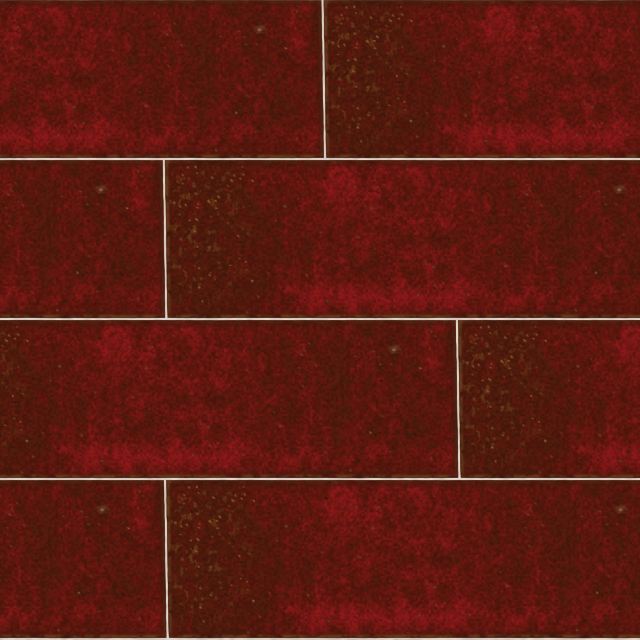
Reproduce this texture procedurally as a WebGL 2 fragment shader.

```glsl
#version 300 es
precision highp float;
// Glazed oxblood brick tiles in four staggered courses with thin pale joints.
// Every tile shares one glaze, built from layered value noise in tile space:
// a brown, ochre-flecked left end, a red body and a bright lower band.
uniform vec2 u_resolution;
out vec4 fragColor;

const vec2 TILE = vec2(0.81, 0.25);

float hash(vec2 cell) {
  vec3 p = fract(cell.xyx * 0.1031);
  p += dot(p, p.yzx + 33.33);
  return fract((p.x + p.y) * p.z);
}

float noise(vec2 p) {
  vec2 i = floor(p), f = fract(p);
  f = f * f * (3.0 - 2.0 * f);
  return mix(mix(hash(i), hash(i + vec2(1, 0)), f.x),
             mix(hash(i + vec2(0, 1)), hash(i + vec2(1, 1)), f.x), f.y);
}

float fbm(vec2 p) {
  float sum = 0.0, amp = 0.53;
  for (int i = 0; i < 4; i++) {
    sum += amp * noise(p);
    p = mat2(1.6, 1.2, -1.2, 1.6) * p + 7.3;
    amp *= 0.5;
  }
  return sum;
}

float bump(float x, float centre, float width) {
  float t = (x - centre) / width;
  return exp(-t * t);
}

// Soft flecks, one per grid cell, kept only in a given share of the cells
float flecks(vec2 p, float scale, float share, float aa) {
  p = mat2(0.8, 0.6, -0.6, 0.8) * p * scale;
  vec2 cell = floor(p), f = fract(p);
  vec2 centre = 0.3 + 0.4 * vec2(hash(cell + 11.0), hash(cell + 37.0));
  float radius = mix(0.06, 0.22, hash(cell + 71.0));
  float soft = 0.08 + aa * scale;
  float dist = length((f - centre) * vec2(0.8, 1.2)) + 0.2 * (noise(p * 4.0) - 0.5);
  return step(hash(cell + 5.0), share) * (1.0 - smoothstep(radius - soft, radius + soft, dist));
}

vec3 glaze(vec2 q, float aa) {
  vec2 t = q / TILE;
  float blotch = fbm(q * vec2(58.0, 40.0) + 3.0);
  float grain = fbm(q * 210.0 + 20.0);
  float streak = noise(q * vec2(55.0, 16.0) + 9.0);

  // Where the red shows through
  float body = smoothstep(0.07, 0.35, t.x) * (1.0 - 0.5 * smoothstep(0.5, 0.85, t.x));
  float lower = bump(t.y, 0.14, 0.085) * smoothstep(0.14, 0.34, t.x) * (1.0 - 0.6 * smoothstep(0.4, 0.85, t.x));
  float upper = bump(t.y, 0.84, 0.14) * bump(t.x, 0.31, 0.16);
  float heat = 0.45 * body + 0.4 * lower + 0.2 * upper + 0.2 * bump(t.x, 0.96, 0.03)
             + 0.8 * (blotch - 0.5) + 0.85 * (grain - 0.5) + 0.2 * (streak - 0.5);
  vec3 col = mix(vec3(0.295, 0.10, 0.045), vec3(0.35, 0.085, 0.05), smoothstep(-0.05, 0.36, heat));
  col = mix(col, vec3(0.51, 0.09, 0.09), smoothstep(0.26, 1.0, heat));
  col *= 0.86 + 0.28 * noise(q * 300.0 + 80.0);

  // Worn ochre flakes at the left end
  float worn = (1.0 - smoothstep(0.08, 0.2, t.x)) * smoothstep(0.02, 0.25, t.y);
  float flake = smoothstep(0.56, 0.78, fbm(q * vec2(130.0, 110.0) + 40.0));
  col = mix(col, vec3(0.44, 0.26, 0.11), 0.6 * worn * flake);
  col = mix(col, vec3(0.60, 0.41, 0.20), 0.7 * flecks(q, 120.0, 0.12 * worn, aa));

  // Scattered dark pits and pale specks
  col = mix(col, vec3(0.18, 0.08, 0.045), 0.6 * flecks(q + 0.3, 105.0, 0.06, aa));
  col = mix(col, vec3(0.45, 0.28, 0.15), 0.65 * flecks(q + 0.7, 100.0, 0.03, aa));

  // Single chipped blister near the upper right
  vec2 b = (q - vec2(0.712, 0.203)) * vec2(0.8, 1.0);
  float r = length(b) + 0.005 * (noise(q * 320.0) - 0.5);
  col = mix(col, vec3(0.42, 0.24, 0.15), 0.75 * (1.0 - smoothstep(0.003, 0.009, r)));
  return mix(col, vec3(0.66, 0.46, 0.35), 0.6 * (1.0 - smoothstep(0.001, 0.003, length(b + 0.001))));
}

void main() {
  vec2 uv = gl_FragCoord.xy / u_resolution;
  float aa = 0.7 / min(u_resolution.x, u_resolution.y);

  // Courses, each with its own joint position and a slight lean
  float y = uv.y - 0.0015;
  float row = floor(y / TILE.y);
  float joint[4] = float[4](0.260, 0.716, 0.258, 0.506);
  float v = y - row * TILE.y;
  float lean = 0.004 * (0.5 - v / TILE.y);
  vec2 q = vec2(mod(uv.x - joint[(int(row) + 4) % 4] - lean, TILE.x), v);

  // Distance to the nearest joint, with slightly uneven tile edges
  float side = min(q.x, TILE.x - q.x);
  float level = min(q.y, TILE.y - q.y);
  float wobble = 0.0005 * (noise(q * 30.0) - 0.5) + 0.0004 * (noise(q * 120.0) - 0.5);
  float d = min(side, level) + wobble;
  vec3 col = glaze(q, aa);

  // Darkened margin and broken ochre rim, strongest at the bottom and left
  col = mix(col, vec3(0.23, 0.085, 0.04), 0.65 * (1.0 - smoothstep(0.004, 0.014, d)));
  float rimSide = max(1.0 - smoothstep(0.006, 0.012, q.x), 1.0 - smoothstep(0.008, 0.014, q.y));
  float rim = bump(d, 0.0045, 0.003) * smoothstep(0.2, 0.65, fbm(q * 75.0 + 60.0));
  col = mix(col, vec3(0.44, 0.25, 0.12), rim * (0.3 + 0.5 * rimSide));

  // Pale joint fading through tan into the tile edge
  vec3 grout = mix(vec3(0.86, 0.82, 0.78), vec3(0.50, 0.40, 0.33), smoothstep(0.0008, 0.0024, d));
  grout *= 0.92 + 0.12 * noise(uv * 110.0);
  col = mix(grout, col, smoothstep(0.0012 - 0.5 * aa, 0.0026 + 0.5 * aa, d));
  fragColor = vec4(col, 1.0);
}
```
